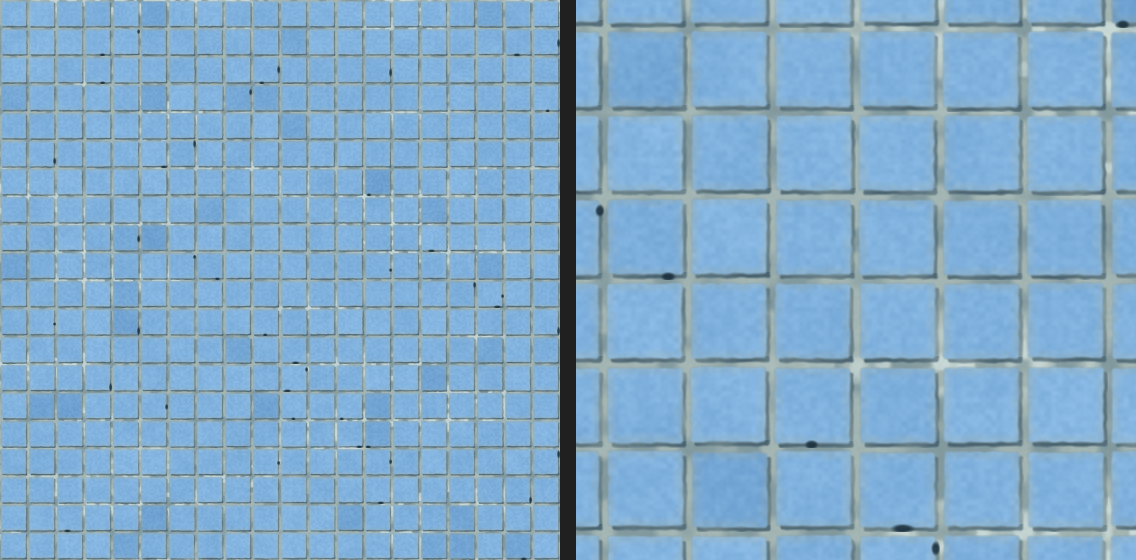
Left: the whole. Right: its middle third, enlarged.
Write a WebGL 1 fragment shader that draws this texture.

```glsl
precision highp float;

// Blue glazed mosaic: a 20 by 20 grid of slightly uneven square tiles.
// Each tile is a rounded-box distance; a shifted copy of it gives the shadow
// on its right and lower side, and noise wears the pale grout and the glaze.

uniform vec2 u_resolution;

const float TILES = 20.0;
const vec3 GLAZE = vec3(0.505, 0.698, 0.872);
const vec3 GLAZE_EDGE = vec3(0.55, 0.70, 0.81);
const vec3 GROUT = vec3(0.64, 0.71, 0.70);
const vec3 GROUT_DIRTY = vec3(0.51, 0.60, 0.62);
const vec3 GROUT_BRIGHT = vec3(0.82, 0.88, 0.87);
const vec3 SHADOW = vec3(0.29, 0.39, 0.44);
const vec3 CHIP = vec3(0.09, 0.17, 0.22);

float hash(vec2 p) {
  return fract(sin(dot(p, vec2(127.1, 311.7))) * 43758.5453);
}

float noise(vec2 p) {
  vec2 i = floor(p);
  vec2 f = fract(p);
  f = f * f * (3.0 - 2.0 * f);
  return mix(mix(hash(i), hash(i + vec2(1.0, 0.0)), f.x),
             mix(hash(i + vec2(0.0, 1.0)), hash(i + vec2(1.0, 1.0)), f.x), f.y);
}

float roundedBox(vec2 p, vec2 halfSize, float radius) {
  vec2 q = abs(p) - halfSize + radius;
  return length(max(q, 0.0)) + min(max(q.x, q.y), 0.0) - radius;
}

float coverage(float d, float soft) {
  return 1.0 - smoothstep(-soft, soft, d);
}

// Pale grout with dirty stretches and a few bright, scraped ones.
vec3 groutColor(vec2 p) {
  vec3 color = mix(GROUT_DIRTY, GROUT, smoothstep(0.15, 0.7, noise(p * 4.0)));
  float scraped = smoothstep(0.5, 0.8, noise(p * vec2(0.35, 1.0) + 31.0));
  scraped *= smoothstep(0.35, 0.75, noise(p * 6.0 + 7.0));
  return mix(color, GROUT_BRIGHT, 0.8 * scraped);
}

// Glaze with its own tone per tile, soft clouds and fine grain.
vec3 glazeColor(vec2 p, vec2 cell, float d) {
  float edge = smoothstep(-0.13, -0.01, d + 0.05 * (noise(p * 9.0) - 0.5));
  vec3 color = mix(GLAZE, GLAZE_EDGE, 0.85 * edge);
  float tone = 0.025 * (hash(cell + 3.7) - 0.5);
  tone -= 0.05 * step(0.93, hash(cell + 9.1));
  tone += 0.025 * (noise(p * 1.7) - 0.5);
  tone += 0.045 * (noise(p * 14.0) - 0.5);
  return color + tone * vec3(1.1, 1.0, 0.8);
}

// Rare dark pits along the lower (axis 0) or right (axis 1) joint of a tile.
float chipMask(vec2 f, vec2 cell, float axis, float soft) {
  vec2 seed = cell + 17.3 * axis;
  float along = mix(0.12, 0.88, hash(seed + 1.9));
  vec2 center = mix(vec2(along, 0.04), vec2(0.95, along), axis);
  vec2 radius = vec2(mix(0.05, 0.13, hash(seed + 5.3)), 0.045);
  radius = mix(radius, radius.yx, axis);
  float d = (length((f - center) / radius) - 1.0) * 0.045;
  return coverage(d, soft) * step(0.94, hash(seed + 8.6));
}

void main() {
  vec2 p = gl_FragCoord.xy / u_resolution * TILES;
  float soft = max(0.02, 0.7 * TILES / min(u_resolution.x, u_resolution.y));
  vec2 cell = floor(p);
  vec2 f = fract(p);

  // Tile outline, with small shifts and a ragged rim.
  vec2 jitter = vec2(hash(cell), hash(cell + 4.2)) - 0.5;
  vec2 local = f - vec2(0.49, 0.51) - 0.02 * jitter;
  float ragged = 0.018 * (noise(p * 11.0) - 0.5);
  vec2 halfSize = vec2(0.443);
  float tile = roundedBox(local, halfSize, 0.035) + ragged;
  float shade = roundedBox(local - vec2(0.045, -0.05), halfSize, 0.03) + ragged;

  // Grout, then the cast shadow, stronger below the tile than beside it.
  vec3 color = groutColor(p);
  float below = step(local.y, -0.42);
  float depth = mix(0.50, 0.75, below) + 0.5 * (noise(p * 3.0 + 13.0) - 0.4);
  color = mix(color, SHADOW, coverage(shade, soft) * clamp(depth, 0.25, 1.0));

  // Thin dirt line around the whole tile, then the tile itself.
  color = mix(color, GROUT_DIRTY, 0.4 * coverage(abs(tile) - 0.01, soft));
  color = mix(color, glazeColor(p, cell, tile), coverage(tile, soft));

  // Pits in the joints.
  for (int i = 0; i < 2; i++) {
    color = mix(color, CHIP, 0.85 * chipMask(f, cell, float(i), soft));
  }

  color += 0.02 * (noise(p * 23.0) - 0.5);
  gl_FragColor = vec4(clamp(color, 0.0, 1.0), 1.0);
}
```
